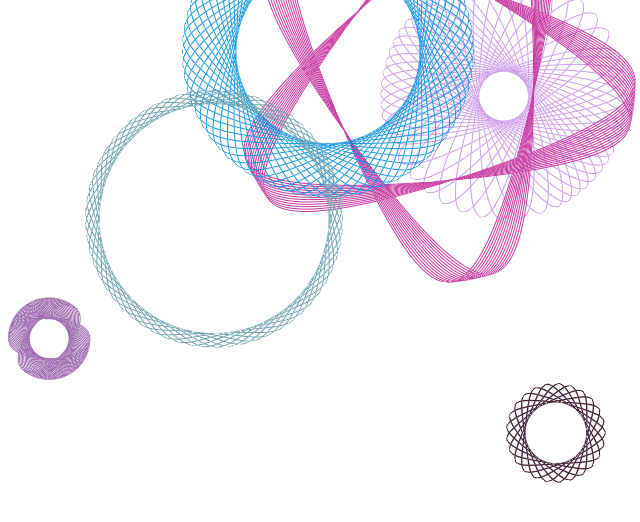
This background is drawn by a Shadertoy shader. Its source:

```glsl
// Spirograph line art on white: woven rings, a petal rosette and a looping ribbon.
// Each figure is a family of rotated hypotrochoids. A point's polar coordinates give
// the rotation of the curve through it, so the nearest line is found without a search.

const float TAU = 6.2831853;

// Angle from w to the closest line of a fan that repeats every period
float fanOffset(float w, float period, float middle, float stepAngle, float halfCount) {
    w = mod(w - middle + 0.5 * period, period) - 0.5 * period;
    float k = clamp(round(w / stepAngle), -halfCount, halfCount);
    return abs(w - k * stepAngle);
}

// Distance to a fan of trochoids between two radii, with lobesPerTurn bumps a turn.
// fan = (middle angle, angle between lines, lines on each side of the middle)
float trochoidFan(vec2 p, float outer, float inner, float lobesPerTurn, float period, vec3 fan) {
    float a = 0.5 * (outer + inner);
    float b = 0.5 * (outer - inner);
    float r = max(length(p), 0.5 * inner);
    float theta = atan(p.y, p.x);

    // Phase of the rolling arm at this radius, softened at both rims
    float c = clamp((r * r - a * a - b * b) / (2.0 * a * b), -1.0, 1.0);
    float s = sqrt(max(1.0 - c * c, 0.0));
    float softS = sqrt(s * s + 1.5 * r / (a * b * iResolution.x));
    float bend = atan(b * s, a + b * c) - acos(c) / lobesPerTurn;

    // Outgoing and incoming branches share the same slope
    float offset = min(fanOffset(theta + bend, period, fan.x, fan.y, fan.z),
                       fanOffset(theta - bend, period, fan.x, fan.y, fan.z));
    float radial = a * b * lobesPerTurn * softS / r;
    float around = (a * a - (lobesPerTurn - 1.0) * b * b
                   + (2.0 - lobesPerTurn) * a * b * c) / r;
    float d = offset * r * radial / length(vec2(radial, around));
    return max(d, max(length(p) - outer, inner - length(p)));
}

// Closed curve with evenly spread lobes that goes round several times
float wovenRing(vec2 p, float outer, float inner, float lobes, float turns) {
    return trochoidFan(p, outer, inner, lobes / turns, TAU, vec3(0.0, TAU / lobes, lobes));
}

// Ellipses turned about their common centre
float ellipseFan(vec2 p, float outer, float inner, vec3 fan) {
    return trochoidFan(p, outer, inner, 2.0, 0.5 * TAU, fan);
}

// Lays a smooth line over the colour; thin lines fade rather than widen
vec3 ink(vec3 base, vec3 color, float d, float width) {
    float px = 1.0 / iResolution.x;
    float cover = clamp(0.5 + (0.5 * max(width, px) - d) / px, 0.0, 1.0);
    return mix(base, color, cover * min(width / px, 1.0));
}

void mainImage(out vec4 fragColor, in vec2 fragCoord) {
    // Canvas width is one unit
    vec2 uv = fragCoord / iResolution.x;

    const vec3 LILAC = vec3(0.79, 0.59, 0.91);
    const vec3 MAGENTA = vec3(0.77, 0.19, 0.61);
    const vec3 BLUE = vec3(0.04, 0.57, 0.88);
    const vec3 TEAL = vec3(0.44, 0.64, 0.68);
    const vec3 PURPLE = vec3(0.53, 0.28, 0.61);
    const vec3 PLUM = vec3(0.25, 0.14, 0.20);
    const float THIN = 0.0015;
    vec3 color = vec3(1.0);

    // Petal rosette: a sparse and a dense fan of slim ellipses
    vec2 q = uv - vec2(0.787, 0.6654);
    float petals = min(ellipseFan(q, 0.192, 0.039, vec3(1.22, 0.166, 4.0)),
                       ellipseFan(q, 0.192, 0.039, vec3(2.76, 0.091, 8.0)));
    color = ink(color, LILAC, petals, THIN);

    // Five-lobed ribbon
    q = uv - vec2(0.6758, 0.6901);
    float ribbon = trochoidFan(q, 0.3164, 0.158, 2.5, TAU / 5.0, vec3(-1.373, 0.019, 6.0));
    color = ink(color, MAGENTA, ribbon, THIN);

    // Woven rings
    q = uv - vec2(0.5124, 0.735);
    color = ink(color, BLUE, wovenRing(q, 0.2272, 0.1438, 70.0, 23.0), THIN);
    q = uv - vec2(0.3346, 0.474);
    color = ink(color, TEAL, wovenRing(q, 0.2005, 0.1797, 61.0, 9.0), 0.0017);
    q = uv - vec2(0.8685, 0.1393);
    color = ink(color, PLUM, wovenRing(q, 0.0768, 0.0485, 25.0, 8.0), 0.0022);

    // Small pinwheel: ellipses over part of a half turn
    q = uv - vec2(0.0768, 0.2865);
    color = ink(color, PURPLE, ellipseFan(q, 0.0635, 0.0312, vec3(2.007, 0.0688, 17.0)), 0.0013);

    fragColor = vec4(color, 1.0);
}
```
